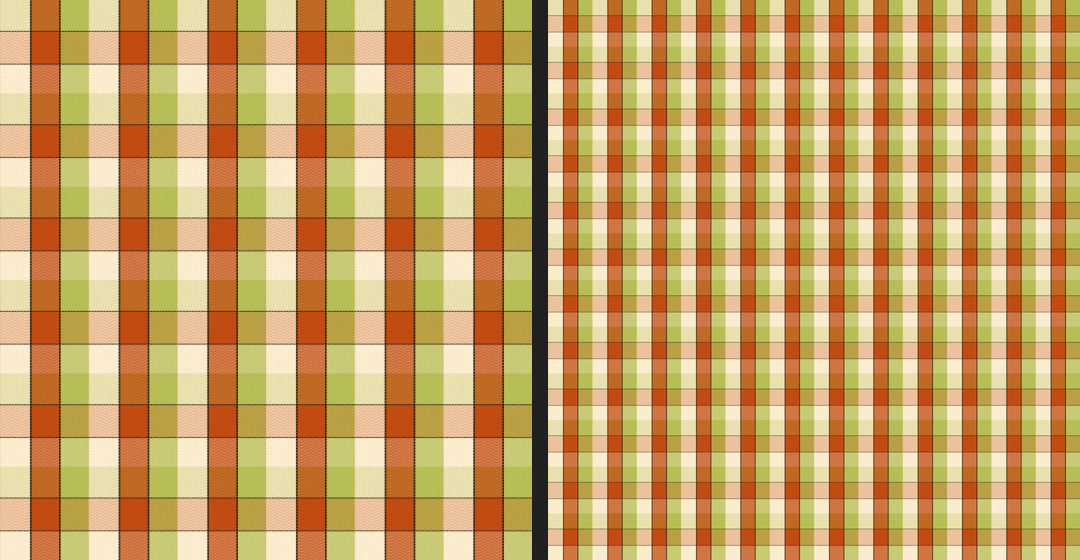
Left: one tile. Right: repeated 2 by 2.
A Shadertoy shader for this pattern:

```glsl
const float REPEATS = 6.0;
const vec2 THREADS = vec2(30.0, 32.0);   // threads per repeat
const float TAU = 6.2831853;

const vec3 CREAM  = vec3(0.985, 0.925, 0.810);
const vec3 ORANGE = vec3(0.757, 0.294, 0.070);
const vec3 GREEN  = vec3(0.718, 0.745, 0.340);
const vec3 STITCH = vec3(0.130, 0.090, 0.030);

float hash(vec2 p) {
    return fract(sin(dot(p, vec2(12.9898, 78.233))) * 43758.5453);
}

// Pixel coverage of a stripe that repeats every unit
float stripe(float p, float centre, float halfWidth, float px) {
    float d = abs(fract(p - centre + 0.5) - 0.5);
    float lo = max(d - 0.5 * px, -halfWidth);
    float hi = min(d + 0.5 * px, halfWidth);
    return clamp((hi - lo) / px, 0.0, 1.0);
}

float span(float p, float from, float to, float px) {
    return stripe(p, 0.5 * (from + to), 0.5 * (to - from), px);
}

// Yarn colour: cream, orange, green in turn
vec3 yarn(float p, vec2 edges, float px) {
    return CREAM * span(p, 0.0, edges.x, px)
         + ORANGE * span(p, edges.x, edges.y, px)
         + GREEN * span(p, edges.y, 1.0, px);
}

// Dark lines on both sides of the orange band
float borders(float p, vec2 edges, float halfWidth, float px) {
    return stripe(p, edges.x, halfWidth, px) + stripe(p, edges.y, halfWidth, px);
}

float dashes(float thread) {
    return 0.5 + 0.5 * sin(TAU * thread);
}

// Fine zigzag twill, from -1 to 1
float herringbone(vec2 thread) {
    float zigzag = abs(fract(thread.x / 6.0) - 0.5) * 3.0;
    return sin(TAU * (thread.y + zigzag));
}

void mainImage(out vec4 fragColor, in vec2 fragCoord) {
    vec2 p = REPEATS * fragCoord / iResolution.xy;
    vec2 px = REPEATS / iResolution.xy;
    vec2 thread = p * THREADS;
    vec2 warpEdges = vec2(0.347, 0.675);
    vec2 weftEdges = vec2(0.3125, 0.664);

    // Warp over weft
    vec3 warp = yarn(p.x, warpEdges, px.x);
    vec3 weft = yarn(p.y, weftEdges, px.y);
    float weftShare = 0.26 + 0.07 * herringbone(thread);
    vec3 col = mix(warp, weft, weftShare);

    // Faint ribs and uneven threads
    vec2 id = mod(floor(thread), THREADS * REPEATS);
    col *= 1.0 + 0.010 * sin(TAU * thread.x) + 0.012 * (hash(id) - 0.5);

    // Dotted seam between green and cream
    float seam = stripe(p.x, 0.0, 0.008, px.x) * dashes(thread.y);
    col = mix(col, GREEN * 0.95, 0.45 * seam);

    // Stitched borders, heavier along the warp
    float across = borders(p.y, weftEdges, 0.0065, px.y);
    col = mix(col, STITCH, across * mix(0.38, 0.72, dashes(thread.x)));
    float down = borders(p.x, warpEdges, 0.0095, px.x);
    col = mix(col, STITCH, down * mix(0.55, 0.95, dashes(thread.y)));

    fragColor = vec4(col, 1.0);
}
```
